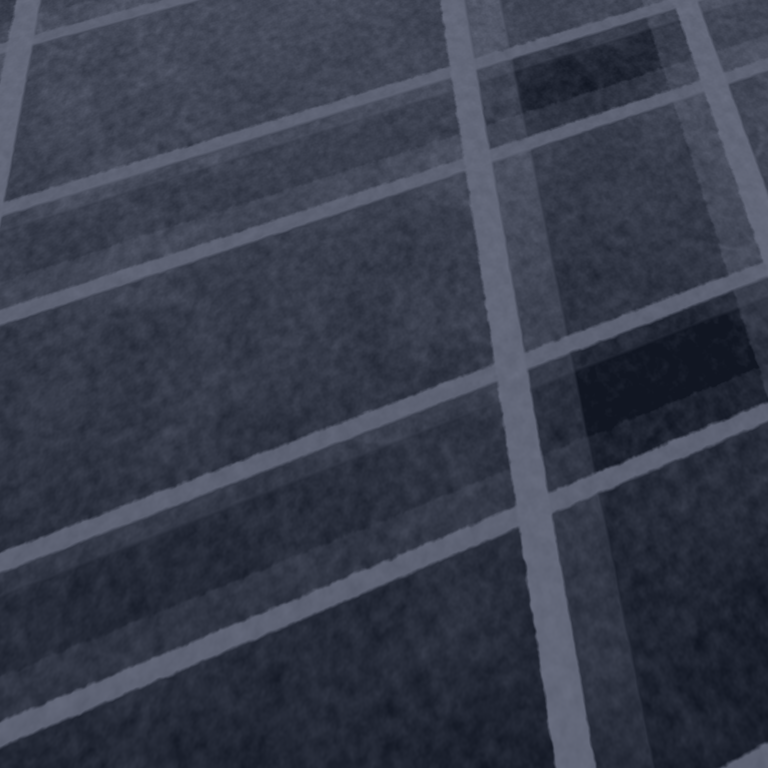
A WebGL 1 fragment shader for this texture:

```glsl
precision highp float;
// Dark slate plaid cloth seen at a slant. A plane perspective turns the canvas
// into cloth coordinates; pale lines, double bands and dark crossings repeat there,
// and gradient noise adds the felt grain, mottling and faint creases.

uniform vec2 u_resolution;

// Colours, mixed by tone
const vec3 INK  = vec3(0.110, 0.130, 0.180);
const vec3 PALE = vec3(0.410, 0.430, 0.500);

// View: horizon height, and size of one repeat on the canvas
const float HORIZON = 1.5625;
const float DEPTH   = 1.771;
const vec2  REPEAT  = vec2(0.969, 0.3815);

// Plaid, in parts of one repeat (x: across, y: down)
const float BAND        = 0.355;
const vec2  LINE_WIDTH  = vec2(0.037, 0.047);
const vec2  STRIP_FIRST = vec2(0.073, 0.075);
const vec2  STRIP_LAST  = vec2(0.067, 0.112);
const vec2  STRIP_TONE  = vec2(0.16, 0.10);
const vec2  CORE_TONE   = vec2(-0.07, -0.04);
const vec2  LINE_TONE   = vec2(0.92, 0.86);
const float CROSS_TONE  = -0.24;
const float SOFTNESS    = 0.0026;

// Light and wear
const float LIGHT_TOP   = 0.53;
const float LIGHT_FALL  = 0.49;
const float LIGHT_SIDE  = 0.10;
const float GRAIN_SCALE = 88.0;
const float GRAIN_TONE  = 0.21;
const float MOTTLE_TONE = 0.13;
const float CREASE_TONE = 0.11;
const float EDGE_WEAR   = 0.0022;

vec2 hashGradient(vec2 cell) {
  vec2 k = vec2(dot(cell, vec2(127.1, 311.7)), dot(cell, vec2(269.5, 183.3)));
  return 2.0 * fract(sin(k) * 43758.5) - 1.0;
}

float gradientNoise(vec2 p) {
  vec2 i = floor(p), f = fract(p);
  vec2 s = f * f * f * (f * (f * 6.0 - 15.0) + 10.0);
  vec2 e = vec2(1.0, 0.0);
  float a = dot(hashGradient(i), f);
  float b = dot(hashGradient(i + e.xy), f - e.xy);
  float c = dot(hashGradient(i + e.yx), f - e.yx);
  float d = dot(hashGradient(i + e.xx), f - e.xx);
  return mix(mix(a, b, s.x), mix(c, d, s.x), s.y);
}

float fbm(vec2 p) {
  float sum = 0.0, amp = 1.0;
  for (int i = 0; i < 3; i++) {
    sum += amp * gradientNoise(p);
    p = p * 2.07 + 17.3;
    amp *= 0.6;
  }
  return sum;
}

// Thin bright ridges along the zero crossings of warped noise
float crease(vec2 p) {
  vec2 warp = vec2(fbm(p * 0.8 + 4.1), fbm(p * 0.8 + 31.7));
  float ridge = 1.0 - smoothstep(0.0, 0.075, abs(gradientNoise(p + 0.9 * warp)));
  return ridge * smoothstep(-0.15, 0.35, gradientNoise(p * 0.7 + 9.2));
}

// Distance on each axis to the nearest line at offset
vec2 lineDistance(vec2 cloth, float offset) {
  return abs(fract(cloth - offset + 0.5) - 0.5);
}

void main() {
  vec2 q = gl_FragCoord.xy / u_resolution;
  q.y = 1.0 - q.y;

  // Perspective to cloth coordinates
  float w = (q.y + HORIZON) / DEPTH;
  vec2 slant = vec2(q.x - 0.5885 - 0.161 * q.y, q.y - 0.414 + 0.3303 * q.x);
  vec2 cloth = slant / (REPEAT * w) + vec2(0.0, BAND);
  vec2 soft = max(SOFTNESS, 0.8 / u_resolution.y) / (REPEAT * w);

  // Felt grain, stretched along the weave
  vec2 flat_ = q / w;
  vec2 weave = vec2(0.91 * flat_.x - 0.41 * flat_.y, 0.41 * flat_.x + 0.91 * flat_.y);
  float grain = fbm(weave * GRAIN_SCALE * vec2(0.65, 1.0));
  float mottle = fbm(weave * vec2(8.0, 13.0) + 5.0);
  vec2 worn = cloth + EDGE_WEAR * grain / REPEAT;

  // Bands: pale strips at both sides of a darker core
  vec2 x = fract(worn);
  vec2 inside = step(x, vec2(BAND));
  vec2 core = smoothstep(STRIP_FIRST - soft, STRIP_FIRST + soft, x)
            * (1.0 - smoothstep(BAND - STRIP_LAST - soft, BAND - STRIP_LAST + soft, x));
  vec2 strip = inside * (1.0 - core);

  // Light, plaid and wear
  float tone = LIGHT_TOP - LIGHT_FALL * q.y - LIGHT_SIDE * (q.x - 0.5) * q.y;
  tone += dot(strip, STRIP_TONE) + dot(core, CORE_TONE);
  tone += CROSS_TONE * inside.x * inside.y - 0.07 * core.x * core.y;
  float upper = 1.0 - smoothstep(0.35, 0.85, q.y);
  tone += MOTTLE_TONE * mottle + CREASE_TONE * upper * crease(weave * vec2(5.0, 7.5));

  // Pale lines on both borders of each band
  vec2 d = min(lineDistance(worn, 0.0), lineDistance(worn, BAND));
  vec2 line = 1.0 - smoothstep(0.5 * LINE_WIDTH - soft, 0.5 * LINE_WIDTH + soft, d);
  tone = mix(tone, LINE_TONE.y, line.y);
  tone = mix(tone, LINE_TONE.x, line.x);
  tone += GRAIN_TONE * grain * mix(1.0, 0.5, max(line.x, line.y));

  gl_FragColor = vec4(mix(INK, PALE, max(tone, -0.15)), 1.0);
}
```
